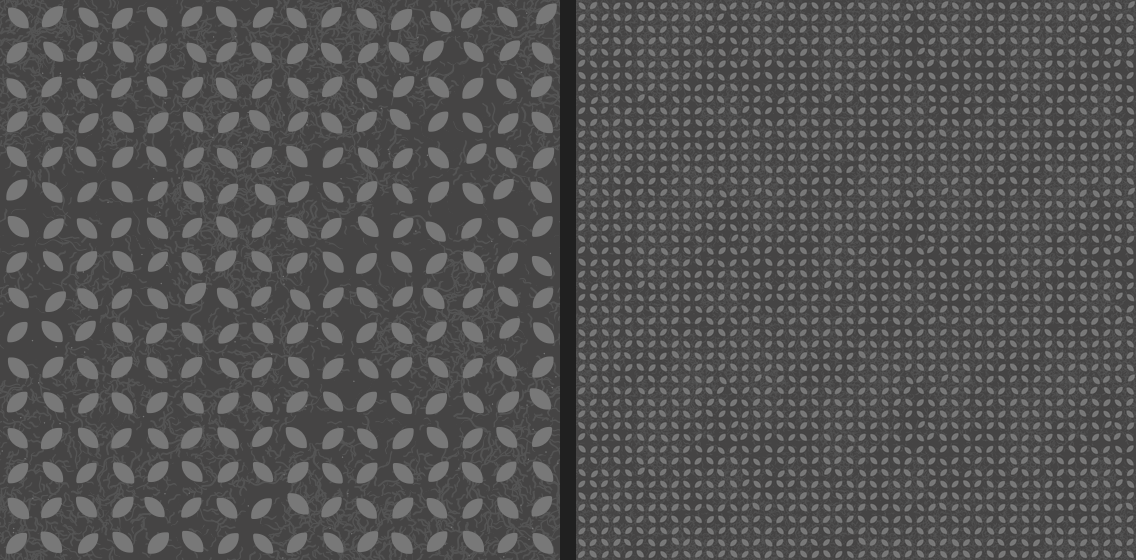
Left: one tile. Right: repeated 3 by 3.
Write a Shadertoy shader that draws this pattern.

```glsl
const float LEAVES = 16.0;          // leaves across and down
const float LEAF_HALF = 0.296;      // half side of a leaf, in cells
const float LEAF_ROUND = 0.50;      // radius of the two broad corners
const float TIP_ROUND = 0.05;       // radius of the two tips
const float LEAF_JITTER = 0.07;
const float STRAY_JITTER = 0.17;    // extra shift of the few stray leaves
const float STRAY_SHARE = 0.10;
const float FINE_GRID = 46.0;       // fibre cells across, short fibres
const float LONG_GRID = 20.0;       // fibre cells across, long fibres
const int FIBRES = 3;               // fibres per cell
const float FIBRE_WIDTH = 0.0016;   // half width, in canvas units
const float SPECK_GRID = 96.0;
const float SPECK_SHARE = 0.006;
const vec3 GROUND = vec3(0.272, 0.268, 0.268);
const vec3 FIBRE = vec3(0.33);
const vec3 LEAF = vec3(0.47);

vec4 hash4(vec2 p) {
    float s = dot(p, vec2(12.9898, 78.233));
    return fract(sin(s + vec4(0.0, 1.7, 3.1, 4.9)) * 43758.5453);
}

float cover(float d, float px) {
    return clamp(0.5 - d / px, 0.0, 1.0);
}

// Value noise that wraps after n cells
float wrapNoise(vec2 uv, float n) {
    vec2 p = uv * n, i = floor(p), f = fract(p);
    f = f * f * (3.0 - 2.0 * f);
    float a = hash4(mod(i, n) + n).x;
    float b = hash4(mod(i + vec2(1, 0), n) + n).x;
    float c = hash4(mod(i + vec2(0, 1), n) + n).x;
    float d = hash4(mod(i + vec2(1, 1), n) + n).x;
    return mix(mix(a, b, f.x), mix(c, d, f.x), f.y);
}

// Distance to a quadrant whose corner (h, h) is rounded by r
float corner(vec2 p, float h, float r) {
    vec2 q = p - h + r;
    return length(max(q, 0.0)) + min(max(q.x, q.y), 0.0) - r;
}

// Square with two broad round corners and two tips along the rising diagonal
float leafShape(vec2 p, float h) {
    vec2 m = vec2(p.x, -p.y);
    float sides = max(corner(m, h, LEAF_ROUND), corner(-m, h, LEAF_ROUND));
    float tips = max(corner(p, h, TIP_ROUND), corner(-p, h, TIP_ROUND));
    return max(sides, tips);
}

float leaves(vec2 uv) {
    vec2 cell = floor(uv * LEAVES);
    vec2 p = fract(uv * LEAVES) - 0.5;
    vec4 h = hash4(cell + 7.0);
    float stray = step(1.0 - STRAY_SHARE, h.z);
    p -= (h.xy - 0.5) * (LEAF_JITTER + STRAY_JITTER * stray);
    if (mod(cell.x + cell.y, 2.0) > 0.5) p.x = -p.x;
    return leafShape(p, LEAF_HALF + 0.02 * (h.w - 0.5)) / LEAVES;
}

// Nearest bent fibre among the neighbouring cells; density thins them out
float fibres(vec2 uv, float n, float density) {
    vec2 p = uv * n, base = floor(p);
    float d = 1.0;
    for (int y = -1; y <= 1; y++)
    for (int x = -1; x <= 1; x++) {
        vec2 cell = base + vec2(x, y);
        for (int k = 0; k < FIBRES; k++) {
            vec2 id = mod(cell, n) + n * float(k + 1);
            vec4 h = hash4(id), g = hash4(id + 0.37);
            float angle = 6.2832 * h.z;
            vec2 along = vec2(cos(angle), sin(angle));
            vec2 q = p - cell - h.xy;
            q = vec2(dot(q, along), dot(q, vec2(-along.y, along.x)));
            q.y -= (g.x - 0.5) * 1.2 * q.x * q.x + 0.06 * sin(9.0 * q.x + 6.0 * g.y);
            float halfLength = mix(0.2, 0.6, g.z);
            float width = FIBRE_WIDTH * mix(0.65, 1.2, g.w);
            float stroke = length(vec2(max(abs(q.x) - halfLength, 0.0), q.y)) / n - width;
            // Sparse areas shrink the fibres away
            stroke += 0.02 * max(h.w - density, 0.0);
            d = min(d, stroke);
        }
    }
    return d;
}

float specks(vec2 uv) {
    vec2 p = uv * SPECK_GRID;
    vec4 h = hash4(floor(p) + 311.0);
    float d = length(fract(p) - 0.25 - 0.5 * h.xy) - 0.11;
    return h.z < SPECK_SHARE ? d / SPECK_GRID : 1.0;
}

void mainImage(out vec4 fragColor, in vec2 fragCoord) {
    vec2 uv = fragCoord / iResolution.xy;
    float px = 1.0 / iResolution.y;

    // Patchy fibrous ground
    float patches = 0.6 * wrapNoise(uv, 5.0) + 0.4 * wrapNoise(uv, 13.0);
    float density = smoothstep(0.1, 0.75, patches);
    float fibre = min(fibres(uv, FINE_GRID, density), fibres(uv, LONG_GRID, 0.8 * density));
    vec3 col = mix(GROUND, FIBRE, cover(fibre, px));

    // Specks, then leaves on top
    col = mix(col, LEAF, cover(specks(uv), px));
    col = mix(col, LEAF, cover(leaves(uv), px));
    fragColor = vec4(col, 1.0);
}
```
